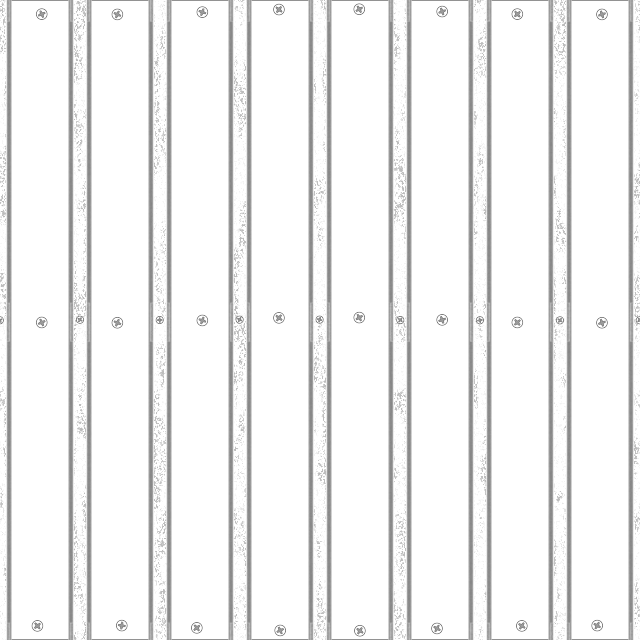
Give the GLSL for this texture, as a three.js fragment shader.

```glsl
// Eight white vertical panels framed by grey rails, fixed with cross-head screws.
// Each column mirrors about its centre line; distances give rails, brackets and
// screws, and thresholded value noise scuffs the narrow gaps between panels.

varying vec2 vUv;

// Layout: one column is 96 units wide, the canvas is 8 columns square.
const float COLUMNS = 8.0;
const float COLUMN_WIDTH = 96.0;
const float CANVAS = COLUMNS * COLUMN_WIDTH;
const float SOFT = 0.75;

const float RAIL_INNER = 34.2;
const float RAIL_OUTER = 39.9;
const float RAIL_LIP = 1.3;
const float BRACKET_HALF = 23.3;
const float BRACKET_SHIFT = 2.5;
const float END_LINE = 1.1;

const float PANEL_SCREW = 6.9;
const float GAP_SCREW = 4.8;
const float SCREW_MARGIN = 14.2;
const float SCREW_SWAY = 3.4;
const float SCREW_SPACING = 370.0;

const vec3 WHITE = vec3(1.0);
const vec3 RAIL_DARK = vec3(0.54);
const vec3 RAIL_LIGHT = vec3(0.64);
const vec3 BRACKET = vec3(0.63);
const vec3 BRACKET_EDGE = vec3(0.74);
const vec3 SCUFF = vec3(0.74);
const vec3 SCREW_LINE = vec3(0.34);
const vec3 SCREW_SLOT = vec3(0.64);
const float TAU = 6.28318;

float hash(vec2 p) {
  vec3 q = fract(vec3(p.xyx) * 0.1031);
  q += dot(q, q.yzx + 33.33);
  return fract((q.x + q.y) * q.z);
}

float noise(vec2 p) {
  vec2 i = floor(p);
  vec2 f = fract(p);
  f = f * f * (3.0 - 2.0 * f);
  return mix(mix(hash(i), hash(i + vec2(1.0, 0.0)), f.x),
             mix(hash(i + vec2(0.0, 1.0)), hash(i + 1.0), f.x), f.y);
}

// Coverage of a shape from its signed distance.
float fill(float d) {
  return 1.0 - smoothstep(-SOFT, SOFT, d);
}

// Round head with a tapered cross slot.
vec3 drawScrew(vec3 base, vec2 q, float radius, float angle) {
  float c = cos(angle);
  float s = sin(angle);
  vec2 a = abs(vec2(c * q.x - s * q.y, s * q.x + c * q.y));
  float along = max(a.x, a.y);
  float across = min(a.x, a.y);
  float d = length(q);
  float slot = max(along - 0.66 * radius, across - 0.3 * radius + 0.24 * along);
  vec3 color = mix(base, WHITE, fill(d - radius));
  color = mix(color, SCREW_LINE, 0.9 * fill(abs(d - radius + 0.45) - 0.4));
  color = mix(color, SCREW_LINE, 0.85 * fill(slot));
  return mix(color, SCREW_SLOT, 0.85 * fill(slot + 0.7));
}

void main() {
  vec2 p = vUv * CANVAS;
  float column = floor(p.x / COLUMN_WIDTH);
  float x = p.x - (column + 0.5) * COLUMN_WIDTH;
  float side = abs(x);
  float grain = noise(p * 0.6);

  // Scuffed gap: fine specks gathered in tall patches
  vec2 g = vec2(mod(p.x + 0.5 * COLUMN_WIDTH, CANVAS), p.y);
  float patches = smoothstep(0.35, 0.8, noise(g * vec2(0.16, 0.035) + 7.0));
  float specks = 0.6 * noise(g * vec2(0.75, 0.5)) + 0.4 * noise(g * 1.1 + 31.0);
  float scuff = smoothstep(0.56, 0.85, specks + 0.12 * patches) * (0.2 + 0.8 * patches);
  float inGap = smoothstep(RAIL_OUTER, RAIL_OUTER + 1.0, side);
  vec3 color = mix(WHITE, SCUFF, inGap * scuff);

  // Thin line closing each panel at both ends
  float endDistance = min(p.y, CANVAS - p.y);
  color = mix(color, RAIL_DARK, fill(max(endDistance - END_LINE, side - RAIL_INNER)));

  // Rails: dark core between two lighter lips
  float railCentre = 0.5 * (RAIL_INNER + RAIL_OUTER);
  float rail = abs(side - railCentre) - 0.5 * (RAIL_OUTER - RAIL_INNER);
  vec3 metal = mix(RAIL_LIGHT, RAIL_DARK, fill(rail + RAIL_LIP));
  metal += 0.03 * (grain - 0.5);

  // Brackets on the gap side of the rails, at the ends and at half height
  float span = 0.5 * CANVAS;
  float y = abs(mod(p.y + BRACKET_SHIFT + 0.5 * span, span) - 0.5 * span);
  float bracket = max(y - BRACKET_HALF, RAIL_INNER + 1.7 - side);
  vec3 plate = mix(BRACKET_EDGE, BRACKET, fill(bracket + 0.8));
  plate += 0.06 * (grain - 0.5);
  metal = mix(metal, plate, fill(bracket));
  color = mix(color, metal, fill(rail));

  // Panel screws sway from column to column; the bottom row mirrors the top
  float swayX = 3.2 * cos(TAU * (column - 2.2) / 2.55);
  float swayY = SCREW_SWAY * cos(TAU * (column - 0.6) / 6.0);
  float margin = SCREW_MARGIN + swayY;
  float turn = TAU * 0.25 * hash(vec2(column, 3.0));
  for (int row = 0; row < 2; row++) {
    vec2 top = vec2(swayX, CANVAS - margin - float(row) * SCREW_SPACING);
    color = drawScrew(color, vec2(x, p.y) - top, PANEL_SCREW, turn);
  }
  float bottomTurn = TAU * 0.25 * hash(vec2(column, 11.0));
  color = drawScrew(color, vec2(x + swayX + 1.0, p.y - margin), PANEL_SCREW, bottomTurn);

  // Small screws halfway up each gap
  float gap = mod(floor(p.x / COLUMN_WIDTH + 0.5), COLUMNS);
  float gapX = mod(p.x + 0.5 * COLUMN_WIDTH, COLUMN_WIDTH) - 0.5 * COLUMN_WIDTH;
  vec2 nudge = vec2(hash(vec2(gap, 5.0)), hash(vec2(gap, 8.0))) - 0.5;
  float gapTurn = TAU * 0.25 * hash(vec2(gap, 17.0));
  color = drawScrew(color, vec2(gapX, p.y - span) - nudge, GAP_SCREW, gapTurn);

  gl_FragColor = vec4(color, 1.0);
}
```
